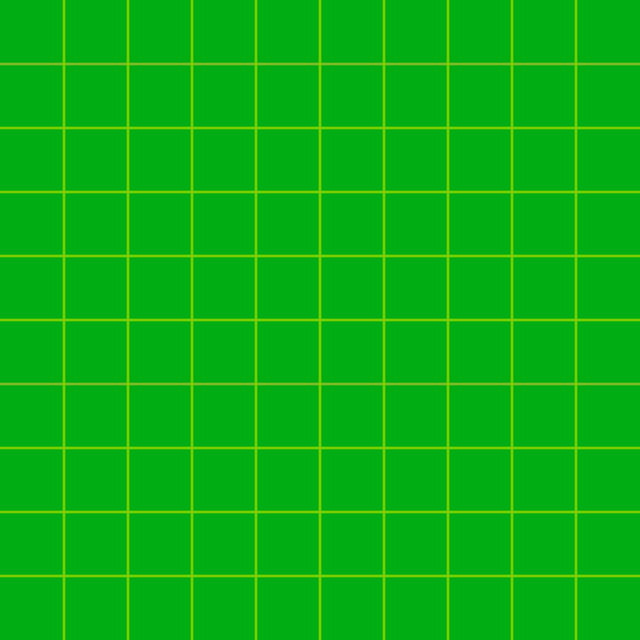
Reproduce this pattern procedurally as a Shadertoy shader.

```glsl
// A flat green field ruled into ten by ten square cells by thin lime lines.
// Each line is the distance to the nearest cell border, with box-filtered edges;
// the outer border stays bare and every fifth horizontal line is slightly duller.

// Coverage of the ruled lines along one axis, p measured in cells
float ruledLine(float p, float pixel) {
    float nearest = clamp(floor(p + 0.5), 1.0, 9.0);
    return clamp((0.02 - abs(p - nearest)) / pixel + 0.5, 0.0, 1.0);
}

void mainImage(out vec4 fragColor, in vec2 fragCoord) {
    vec2 cell = 10.0 * fragCoord / iResolution.xy;
    vec2 pixel = 10.0 / iResolution.xy;

    vec3 field = vec3(0.0, 0.68, 0.07);
    vec3 lime = vec3(0.49, 0.81, 0.0);
    vec3 dullLime = vec3(0.50, 0.74, 0.14);

    // Horizontal lines, the fourth and ninth from the bottom being duller
    float row = floor(cell.y + 0.5);
    float isDull = 1.0 - step(0.5, abs(mod(row, 5.0) - 4.0));
    vec3 color = mix(field, mix(lime, dullLime, isDull), ruledLine(cell.y, pixel.y));

    // Vertical lines on top
    color = mix(color, lime, ruledLine(cell.x, pixel.x));

    fragColor = vec4(color, 1.0);
}
```
